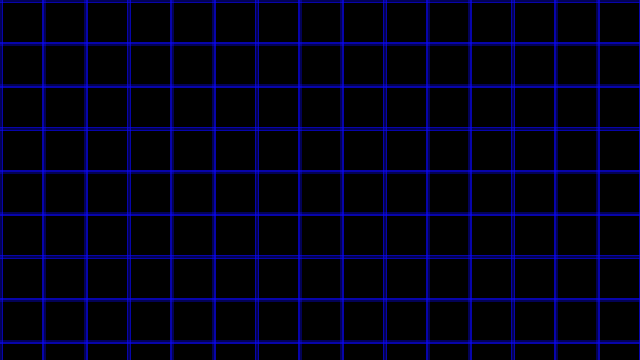
A WebGL 2 fragment shader for this pattern:

```glsl
#version 300 es
precision highp float;
// A square grid of blue lines on black, each line made of three thin strands.
// Strands are box-filtered analytically over the pixel footprint, so the
// fine gaps between them stay smooth at any canvas size.

uniform vec2 u_resolution;
out vec4 fragColor;

const float CELLS_ACROSS = 15.0;           // square cells over the canvas width
const int   STRANDS = 3;                   // strands in one grid line
const float STRAND_WIDTH = 2.0 / 128.0;    // in cells
const float STRAND_SPACING = 4.0 / 128.0;  // centre to centre, in cells
const float LINE_OFFSET = 3.0 / 128.0;     // line centre from the cell's left/top edge
const vec3  BACKGROUND = vec3(0.0);
const vec3  LINE_BLUE = vec3(0.04, 0.025, 1.0);

// Share of a pixel-wide box, centred at distance d, that lies on one strand.
vec2 strandCoverage(vec2 d, float pixel) {
    vec2 low  = max(d - 0.5 * pixel, vec2(-0.5 * STRAND_WIDTH));
    vec2 high = min(d + 0.5 * pixel, vec2(0.5 * STRAND_WIDTH));
    return max(high - low, 0.0) / pixel;
}

// Coverage by vertical (x) and horizontal (y) lines.
vec2 lineCoverage(vec2 cellPos, float pixel) {
    vec2 d = fract(cellPos - LINE_OFFSET + 0.5) - 0.5;
    vec2 coverage = vec2(0.0);
    for (int i = 0; i < STRANDS; i++) {
        float shift = (float(i) - 0.5 * float(STRANDS - 1)) * STRAND_SPACING;
        coverage += strandCoverage(d - shift, pixel);
    }
    return min(coverage, 1.0);
}

void main() {
    // Cell coordinates, counted from the top left corner
    float pixel = CELLS_ACROSS / u_resolution.x;
    vec2 fromTopLeft = vec2(gl_FragCoord.x, u_resolution.y - gl_FragCoord.y);
    vec2 lines = lineCoverage(fromTopLeft * pixel, pixel);

    // Union of both line directions
    float ink = 1.0 - (1.0 - lines.x) * (1.0 - lines.y);
    fragColor = vec4(mix(BACKGROUND, LINE_BLUE, ink), 1.0);
}
```
